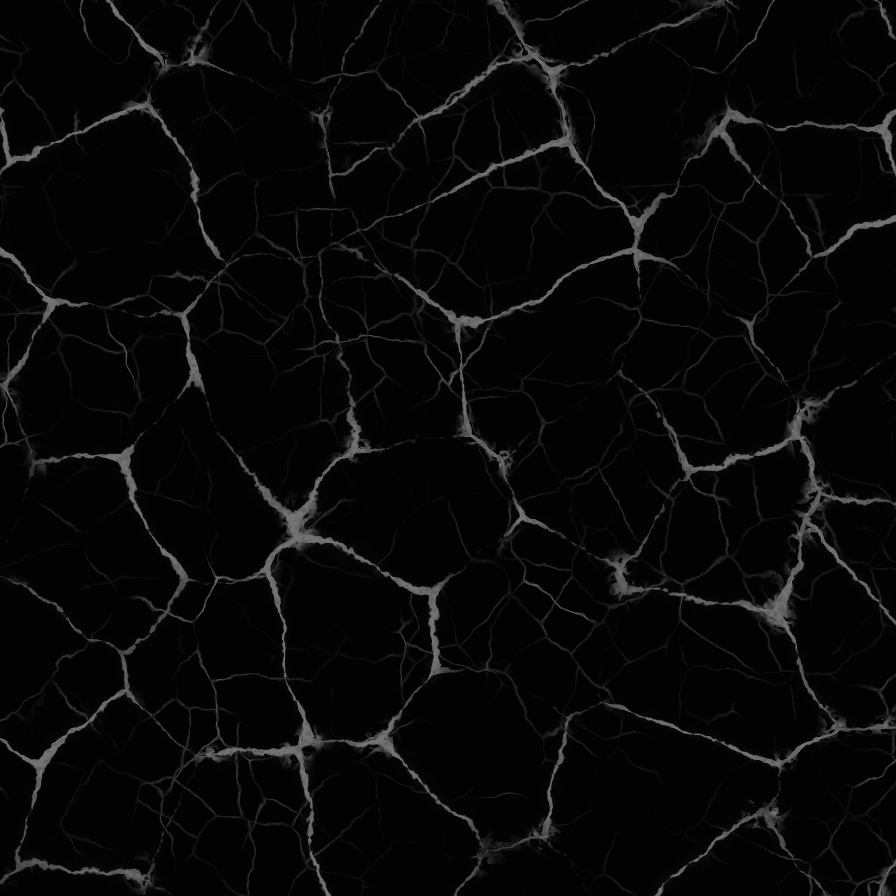
Give the GLSL for this texture, as a WebGL 1 fragment shader.

```glsl
precision highp float;
uniform vec2 u_resolution;

#define MAIN_SCALE 5.8
#define FINE_SCALE 9.0
#define HAIR_SCALE 14.0
#define BEND 0.075
#define FRAY 0.009
#define MAIN_WIDTH 0.0042
#define FINE_WIDTH 0.0006
#define SOFTNESS 0.0012
#define CLUMP_RADIUS 0.030
#define BACKGROUND 0.008
#define VEIN_GREY 0.45

float hash(vec2 p) {
    vec3 q = fract(p.xyx * 0.1031);
    q += dot(q, q.yzx + 33.33);
    return fract((q.x + q.y) * q.z);
}

vec2 hash2(vec2 p) {
    return vec2(hash(p), hash(p + 71.7));
}

float noise(vec2 p) {
    vec2 i = floor(p), f = fract(p);
    f = f * f * (3.0 - 2.0 * f);
    return mix(mix(hash(i), hash(i + vec2(1.0, 0.0)), f.x),
               mix(hash(i + vec2(0.0, 1.0)), hash(i + 1.0), f.x), f.y);
}

float fbm(vec2 p) {
    float sum = 0.0, amp = 0.5;
    for (int i = 0; i < 4; i++) {
        sum += amp * noise(p);
        p = mat2(1.6, 1.2, -1.2, 1.6) * p + 17.3;
        amp *= 0.5;
    }
    return sum / 0.9375;
}

// Broad bends plus ragged wobble
vec2 warp(vec2 p, float seed) {
    vec2 a = p * 7.0 + seed, b = p * 60.0 + seed;
    return p + BEND * (vec2(fbm(a), fbm(a + 43.1)) - 0.5)
             + FRAY * (vec2(fbm(b), fbm(b + 43.1)) - 0.5);
}

// Distances to the two nearest cell borders, and a random value per border
vec3 cellBorders(vec2 p, float scale, float seed) {
    p = p * scale + seed;
    vec2 base = floor(p), nearId = base, nearVec = vec2(0.0);
    float best = 9.0;
    for (int y = -1; y <= 1; y++) {
        for (int x = -1; x <= 1; x++) {
            vec2 id = base + vec2(float(x), float(y));
            vec2 v = id + hash2(id) - p;
            if (dot(v, v) < best) {
                best = dot(v, v);
                nearId = id;
                nearVec = v;
            }
        }
    }
    vec3 result = vec3(9.0, 9.0, 0.0);
    for (int y = -2; y <= 2; y++) {
        for (int x = -2; x <= 2; x++) {
            vec2 id = nearId + vec2(float(x), float(y));
            vec2 v = id + hash2(id) - p;
            vec2 gap = v - nearVec;
            if (dot(gap, gap) > 0.0001) {
                float d = dot(0.5 * (v + nearVec), normalize(gap));
                if (d < result.x) result = vec3(d, result.x, hash(id + nearId + 5.0));
                else result.y = min(result.y, d);
            }
        }
    }
    return vec3(result.xy / scale, result.z);
}

float stroke(float d, float halfWidth, float soft) {
    return 1.0 - smoothstep(halfWidth - soft, halfWidth + soft, d);
}

// Thin broken threads that fade smoothly along their length
float threads(vec2 p, float scale, float seed, float soft, float grain) {
    vec3 cell = cellBorders(warp(p, seed), scale, seed);
    float junction = exp(-cell.y * 80.0);
    float keep = mix(cell.z, 0.45, junction);
    float present = smoothstep(0.62, 1.1, 0.6 * keep + 0.9 * fbm(p * 8.0 + seed));
    float halfWidth = FINE_WIDTH * (0.4 + 1.6 * junction + 1.5 * present);
    float ragged = cell.x + 0.0016 * (grain - 0.4);
    return stroke(ragged, halfWidth, soft) * present * (0.3 + 0.9 * grain);
}

void main() {
    float side = min(u_resolution.x, u_resolution.y);
    vec2 p = gl_FragCoord.xy / side;
    float soft = max(SOFTNESS, 0.6 / side);
    float grain = noise(p * 260.0);
    vec2 q = warp(p, 20.0);

    // Thick veins that swell at junctions and taper out between them
    vec3 vein = cellBorders(q, MAIN_SCALE, 20.0);
    float junction = exp(-vein.y * 45.0);
    float keep = mix(vein.z, 0.55, junction);
    float vigour = smoothstep(0.46, 0.92, 0.65 * keep + 0.75 * fbm(p * 7.0 + 9.0));
    float halfWidth = 0.0003 + MAIN_WIDTH * vigour * (0.3 + 1.1 * junction)
                    * (0.35 + 1.3 * noise(p * 55.0));
    float ragged = vein.x + 0.0032 * (grain - 0.45);
    float veins = stroke(ragged, halfWidth, soft) * mix(0.1, 1.0, sqrt(vigour));
    veins *= 0.82 + 0.25 * grain;

    // Fibrous webs around a few junctions
    float gate = smoothstep(0.5, 0.7, noise(p * 5.5 + 31.0));
    float reach = length(vein.xy) / CLUMP_RADIUS;
    float fibres = 1.0 - 6.0 * abs(fbm(q * 75.0) - 0.5);
    float web = gate * smoothstep(0.05, 0.5, vigour) * smoothstep(1.0, 0.2, reach)
              * smoothstep(0.3, 0.9, fibres + 0.3 * (1.0 - reach)) * (0.45 + 0.6 * grain);

    // Faint side branches in two sizes
    float branches = threads(p, FINE_SCALE, 57.0, soft, grain);
    float hairs = 0.5 * threads(p, HAIR_SCALE, 93.0, soft, grain);

    // Dim speckled haze hugging the veins
    float haze = 0.16 * vigour * exp(-vein.x * 220.0) * grain;

    float ink = clamp(max(max(veins, web), max(branches, hairs)) + haze, 0.0, 1.0);
    gl_FragColor = vec4(vec3(mix(BACKGROUND, VEIN_GREY, ink)), 1.0);
}
```
